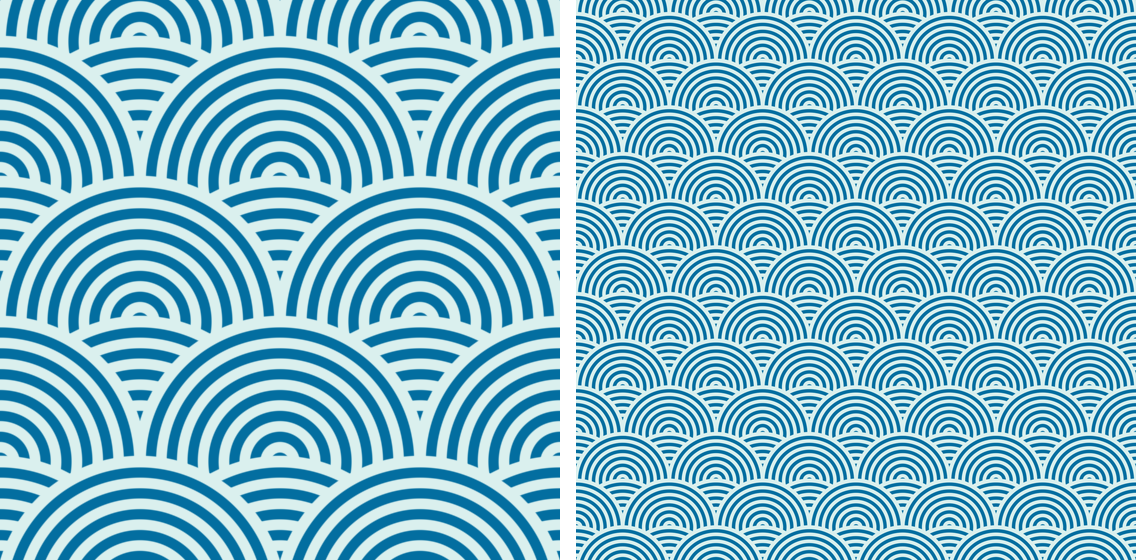
Left: one tile. Right: repeated 3 by 3.
Give the GLSL for this pattern, as a three.js fragment shader.

```glsl
varying vec2 vUv;

const vec3 PALE = vec3(0.855, 0.943, 0.935);
const vec3 BLUE = vec3(0.01, 0.43, 0.627);

const float CELLS = 4.0;        // half-periods across, rows up
const float ROW_OFFSET = 0.703; // height of the first row of centres
const float DISC_RADIUS = 1.0417;
const float OUTER_RING = 0.9583;
const float RING_PITCH = 0.149;
const float RING_WIDTH = 0.073;
const float SOFTNESS = 0.007;

float inside(float signedDistance, float softness) {
  return 1.0 - smoothstep(-softness, softness, signedDistance);
}

// Concentric stripes counted inward from the outer ring, with a plain rim
float rings(float radius, float outer, float pitch, float width) {
  float phase = radius - outer + 0.5 * width;
  float offset = abs(mod(phase + 0.5 * pitch, pitch) - 0.5 * pitch);
  return inside(offset - 0.5 * width, SOFTNESS) * step(radius, 1.0);
}

// Lays the nearest disc of a row, spaced two cells apart, over the ink so far
float layDisc(float ink, vec2 p, vec2 centre) {
  float dx = mod(p.x - centre.x + 1.0, 2.0) - 1.0;
  float radius = length(vec2(dx, p.y - centre.y));
  float ringInk = rings(radius, OUTER_RING, RING_PITCH, RING_WIDTH);
  return mix(ink, ringInk, inside(radius - DISC_RADIUS, SOFTNESS));
}

void main() {
  vec2 p = vUv * CELLS - vec2(0.0, ROW_OFFSET);
  float ink = 0.0;

  // Lower rows overlap higher ones; alternate discs sit behind in each row
  for (int i = 0; i < 3; i++) {
    float row = floor(p.y) + 1.0 - float(i);
    ink = layDisc(ink, p, vec2(row + 1.0, row));
    ink = layDisc(ink, p, vec2(row, row));
  }

  gl_FragColor = vec4(mix(PALE, BLUE, ink), 1.0);
}
```
